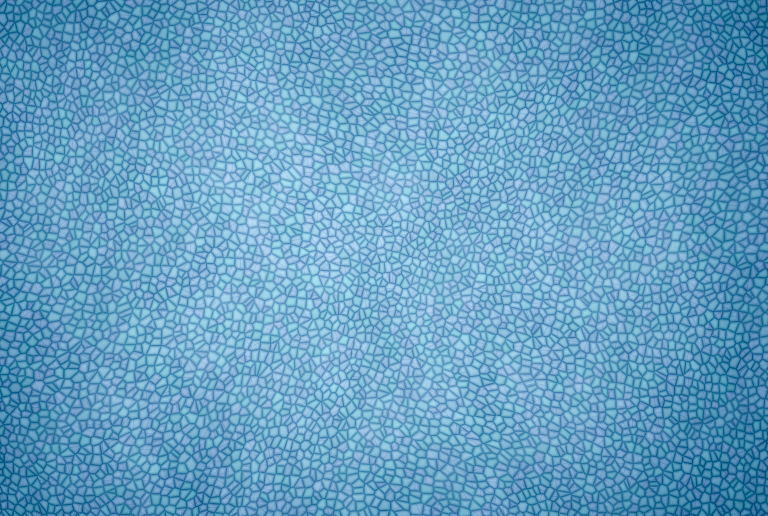
Give the GLSL for this texture, as a WebGL 2 fragment shader.

```glsl
#version 300 es
precision highp float;

#define GRAINS 62.0         // grains per canvas height
#define JITTER 0.88         // irregularity of the grain
#define CREASE_WIDTH 0.075  // half width, in grains
#define CREASE_DEPTH 0.25
#define DOME_LIGHT 0.25
#define GRAIN_VARIATION 0.10
#define CLOUD_AMOUNT 0.075
#define CENTRE_TONE 0.75
#define FALLOFF 0.35
#define DARK vec3(0.02, 0.345, 0.50)
#define MIDDLE vec3(0.36, 0.585, 0.73)
#define LIGHT vec3(0.66, 0.84, 0.93)

uniform vec2 u_resolution;
out vec4 fragColor;

struct Grain {
  vec2 id;
  vec2 toSeed;
  float edge;
};

vec2 hash2(vec2 p) {
  vec3 q = fract(p.xyx * vec3(0.1031, 0.1030, 0.0973));
  q += dot(q, q.yzx + 33.33);
  return fract((q.xx + q.yz) * q.zy);
}

vec2 seedPoint(vec2 cell) {
  return cell + 0.5 + JITTER * (hash2(cell) - 0.5);
}

// Layered sines, each layer bending the next; roughly -1 to 1
float clouds(vec2 p) {
  float sum = 0.0, amplitude = 0.55;
  for (int i = 0; i < 5; i++) {
    sum += amplitude * sin(p.x + 1.3 * sin(p.y)) * cos(0.8 * p.y + sin(0.7 * p.x));
    p = mat2(1.36, 1.04, -1.04, 1.36) * p + vec2(2.7, 5.1);
    amplitude *= 0.72;
  }
  return sum;
}

// Cellular grain with the exact distance to the nearest border
Grain findGrain(vec2 p) {
  vec2 base = floor(p);
  Grain g = Grain(base, vec2(0.0), 8.0);
  float nearest = 8.0;
  for (int y = -1; y <= 1; y++) {
    for (int x = -1; x <= 1; x++) {
      vec2 cell = base + vec2(x, y);
      vec2 d = seedPoint(cell) - p;
      if (dot(d, d) < nearest) {
        nearest = dot(d, d);
        g.id = cell;
        g.toSeed = d;
      }
    }
  }
  for (int y = -2; y <= 2; y++) {
    for (int x = -2; x <= 2; x++) {
      vec2 cell = g.id + vec2(x, y);
      if (cell == g.id) continue;
      vec2 d = seedPoint(cell) - p;
      g.edge = min(g.edge, dot(0.5 * (g.toSeed + d), normalize(d - g.toSeed)));
    }
  }
  return g;
}

float creaseLine(float dist, float halfWidth, float blur) {
  return 1.0 - smoothstep(halfWidth - blur, halfWidth + blur, dist);
}

void main() {
  vec2 uv = gl_FragCoord.xy / u_resolution;
  vec2 pos = gl_FragCoord.xy / u_resolution.y;
  float blur = 0.5 * GRAINS / u_resolution.y + 0.02;

  // Grain bent gently so that its rows wander
  vec2 bend = vec2(sin(7.0 * pos.y + 2.0 * sin(4.0 * pos.x)), sin(6.0 * pos.x + 3.0 * pos.y));
  vec2 p = mat2(0.97, 0.22, -0.22, 0.97) * (pos * GRAINS + 1.2 * bend) + 40.0;
  Grain g = findGrain(p);
  vec2 random = hash2(g.id + 71.0);

  // Border creases, and a fainter fold across some grains
  float crease = creaseLine(g.edge, CREASE_WIDTH, blur);
  float angle = 6.2832 * random.x;
  float fold = creaseLine(abs(dot(g.toSeed, vec2(cos(angle), sin(angle)))), 0.04, blur);
  crease = max(crease, 0.6 * fold * step(0.6, random.y));
  crease *= 0.95 + 0.3 * clouds(pos * 19.0);

  // Domed grains lit from the upper left
  float dome = smoothstep(0.03, 0.38, g.edge);
  float slope = dot(g.toSeed, vec2(0.6, -0.8));

  // Broad light with a soft falloff and worn, upright patches
  vec2 fromCentre = 2.0 * (uv - vec2(0.47, 0.53));
  float tone = CENTRE_TONE - FALLOFF * dot(fromCentre * fromCentre, vec2(1.0, 0.72));
  tone += CLOUD_AMOUNT * clouds(pos * vec2(8.5, 5.0) + 1.7);
  tone += DOME_LIGHT * dome - CREASE_DEPTH * crease + 0.07 * slope;
  tone += GRAIN_VARIATION * (hash2(g.id + 13.0).x - 0.5);
  tone = clamp(tone, -0.1, 1.08);

  // Dye colour, with lilac or cyan grains and bluer creases
  vec3 color = tone < 0.5 ? mix(DARK, MIDDLE, 2.0 * tone) : mix(MIDDLE, LIGHT, 2.0 * tone - 1.0);
  color += (random.y - 0.5) * vec3(0.06, -0.03, 0.02);
  color += crease * vec3(-0.02, 0.0, 0.03);
  fragColor = vec4(clamp(color, 0.0, 1.0), 1.0);
}
```
